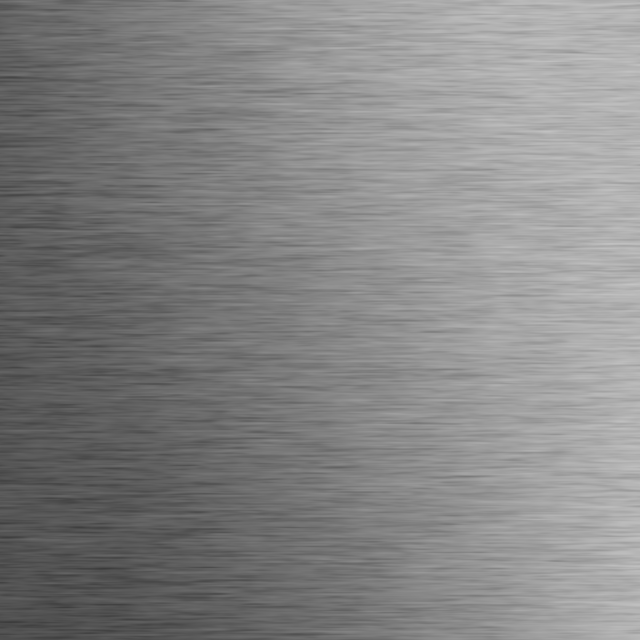
This texture is drawn by a Shadertoy shader. Its source:

```glsl
// Brushed steel sheet: fine horizontal streaks over a soft diagonal sheen.

float hash(vec2 cell, float seed) {
    vec3 p = fract(vec3(cell.xyx + seed) * vec3(0.1031, 0.1030, 0.0973));
    p += dot(p, p.yzx + 33.33);
    return fract((p.x + p.y) * p.z);
}

// Cellular noise: each stretched cell holds one soft streak, light or dark.
float streaks(vec2 uv, vec2 cellCount, float seed) {
    vec2 p = uv * cellCount;
    float sum = 0.0;
    for (int j = -1; j <= 1; j++) {
        float row = floor(p.y) + float(j);
        // A shift per row keeps the streak ends from lining up.
        float x = p.x + 40.0 * hash(vec2(row, 7.0), seed);
        for (int i = -1; i <= 1; i++) {
            vec2 cell = vec2(floor(x) + float(i), row);
            vec2 center = cell + vec2(hash(cell, seed + 11.0), hash(cell, seed + 23.0));
            float tone = 2.0 * hash(cell, seed + 37.0) - 1.0;
            vec2 offset = vec2(x, p.y) - center;
            float falloff = max(0.0, 1.0 - dot(offset, offset));
            sum += tone * falloff * falloff;
        }
    }
    return sum;
}

// Dark at the left, bright at the right, with a tilt that fades at the sides.
float sheen(vec2 uv, float darkTone, float brightTone) {
    float across = mix(uv.x, smoothstep(0.0, 1.0, uv.x), 0.45);
    float tilt = 0.07 * (1.0 - uv.x) + 0.62 * uv.x * (1.0 - uv.x);
    return mix(darkTone, brightTone, across) + (uv.y - 0.5) * tilt;
}

// Layers from short hairlines to longer strokes.
float brushing(vec2 uv) {
    return 0.037 * streaks(uv, vec2(13.0, 370.0), 1.0)
         + 0.024 * streaks(uv, vec2(34.0, 430.0), 2.0)
         + 0.020 * streaks(uv, vec2(19.0, 250.0), 3.0)
         + 0.012 * streaks(uv, vec2(60.0, 300.0), 4.0)
         + 0.008 * streaks(uv, vec2(10.0, 120.0), 5.0);
}

void mainImage(out vec4 fragColor, in vec2 fragCoord) {
    vec2 uv = fragCoord / iResolution.xy;
    float grain = brushing(uv);
    // Dark scratches bite deeper than light ones.
    grain *= grain < 0.0 ? 1.15 : 0.85;
    float steel = sheen(uv, 0.345, 0.70) + grain;
    fragColor = vec4(vec3(clamp(steel, 0.0, 1.0)), 1.0);
}
```
